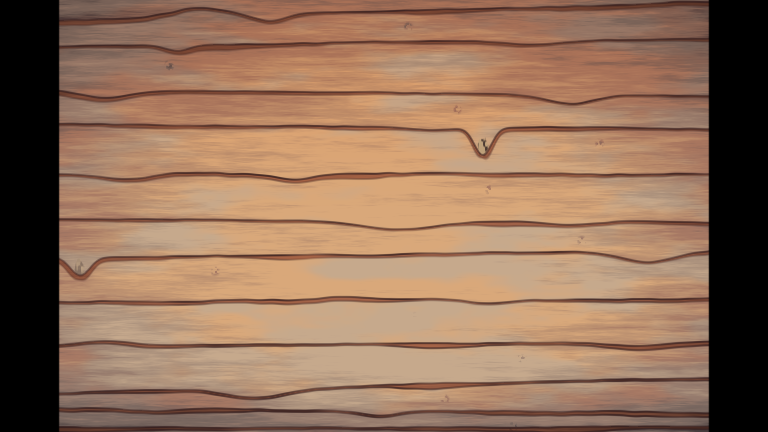
Write a WebGL 2 fragment shader that draws this texture.

```glsl
#version 300 es
precision highp float;
// Weathered wall of overlapping waney-edged boards between two black side bars.
// Twelve wavy seams split the panel; each adds a reddish lip, a crack and a shadow.
// Stretched value noise gives the grain, and a scalar tone picks the wood colour.
uniform vec2 u_resolution;
out vec4 fragColor;

const int SEAMS = 12;
// Depth of each seam below the top, at the left and right ends of the panel
const vec2 ends[SEAMS] = vec2[](
  vec2(.046, .005), vec2(.106, .090), vec2(.207, .222), vec2(.287, .297),
  vec2(.400, .403), vec2(.507, .514), vec2(.597, .580), vec2(.699, .690),
  vec2(.801, .790), vec2(.910, .876), vec2(.944, .956), vec2(.990, .988));
// Main sag of each seam: position, depth, width
const vec3 sag[SEAMS] = vec3[](
  vec3(.625, .016, .05), vec3(.41, .014, .04), vec3(1.32, .022, .08), vec3(1.118, .062, .028),
  vec3(.683, .014, .06), vec3(.926, .020, .12), vec3(.185, .042, .032), vec3(1.134, .009, .07),
  vec3(1.48, .008, .09), vec3(.59, .019, .09), vec3(.88, .012, .06), vec3(.50, .002, .10));
// Broad secondary bend: position, depth
const vec2 bend[SEAMS] = vec2[](
  vec2(.46, -.018), vec2(1.23, .008), vec2(.24, .018), vec2(1.0, .008),
  vec2(.29, .013), vec2(1.32, .010), vec2(1.5, .024), vec2(.80, -.010),
  vec2(.25, -.012), vec2(1.0, -.003), vec2(.35, .008), vec2(1.2, .002));

float hash(vec2 p) {
  vec3 q = fract(p.xyx * .1031);
  q += dot(q, q.yzx + 33.33);
  return fract((q.x + q.y) * q.z);
}

float noise(vec2 p) {
  vec2 i = floor(p), f = fract(p);
  f = f * f * (3. - 2. * f);
  return mix(mix(hash(i), hash(i + vec2(1, 0)), f.x),
             mix(hash(i + vec2(0, 1)), hash(i + vec2(1, 1)), f.x), f.y);
}

float fbm(vec2 p) {
  float sum = 0., amp = .5;
  for (int i = 0; i < 4; i++) {
    sum += amp * noise(p);
    p = p * 2.03 + 17.;
    amp *= .5;
  }
  return sum;
}

float seamDepth(int i, float x) {
  float row = float(i) * 13.7;
  float a = (x - sag[i].x) / sag[i].z, b = (x - bend[i].x) / .085;
  return mix(ends[i].x, ends[i].y, (x - .137) / 1.504)
       + sag[i].y * exp(-a * a) + bend[i].y * exp(-b * b)
       + .005 * (noise(vec2(x * 7., row)) - .5) + .002 * (noise(vec2(x * 30., row)) - .5);
}

vec3 woodColor(float tone) {
  vec3 c = mix(vec3(.27, .21, .23), vec3(.52, .40, .36), smoothstep(0., .36, tone));
  c = mix(c, vec3(.65, .47, .39), smoothstep(.34, .54, tone));
  c = mix(c, vec3(.74, .57, .44), smoothstep(.52, .74, tone));
  return mix(c, vec3(.85, .66, .48), smoothstep(.70, .92, tone));
}

void main() {
  float px = 1. / u_resolution.y;
  vec2 p = gl_FragCoord.xy * px;
  p.y = 1. - p.y; // measure downward from the top
  float board = 0., lip = 0., crack = 0., shade = 0., speck = 0.;

  // Seams: bevelled lip, dark crack, soft shadow and a small blemish on each board
  for (int i = 0; i < SEAMS; i++) {
    float row = float(i), y = seamDepth(i, p.x);
    float slope = (seamDepth(i, p.x + .003) - y) / .003;
    float gap = (p.y - y) / sqrt(1. + slope * slope);
    float swell = noise(vec2(p.x * 6., row * 9.1));
    float thick = .003 + .011 * swell * swell;
    float worn = .45 + .55 * noise(vec2(p.x * 14., row * 5.3 + 3.));
    board += step(0., gap);
    lip = max(lip, smoothstep(-px, px, gap) * (1. - smoothstep(thick - px, thick + px, gap)));
    float top = 1. - smoothstep(.0006, .0012 + 1.2 * px, abs(gap));
    float foot = 1. - smoothstep(.0006, .0012 + 1.2 * px, abs(gap - thick));
    crack = max(crack, worn * max(top, foot * mix(.45, 1., smoothstep(.6, .9, p.y))));
    shade += gap > 0. ? .13 * exp(-gap / .010) : .09 * exp(gap / .006);
    vec2 q = vec2(p.x - mix(.25, 1.55, hash(vec2(row, 4.))), p.y - y - .037);
    speck = max(speck, smoothstep(.014, .004, length(q)) * smoothstep(.45, .7, noise(p * 210.)));
  }

  // Grain, slightly warped and different on every board
  vec2 g = p + vec2(board * 3.1, .012 * fbm(p * vec2(4., 9.) + board * 5.));
  float grain = fbm(g * vec2(5., 85.)), fiber = fbm(g * vec2(28., 330.));
  float blotch = fbm(g * vec2(4., 13.) + 40.);

  // Tone falls away from the bright centre, most sharply at the foot
  vec2 e = (p - vec2(.90, .61)) / vec2(.95, .63);
  float tone = .99 - .53 * dot(e, e) - .32 * smoothstep(.88, 1., p.y);
  tone += .34 * (grain - .47) + .22 * (fiber - .47) + .38 * (blotch - .47);
  tone += .08 * (hash(vec2(board, 7.)) - .5) - shade - .28 * speck;
  vec3 color = woodColor(tone);

  // Warm stain near the top, grey weathering toward the ends and foot
  color *= mix(vec3(1), vec3(1.02, .94, .87), smoothstep(.55, .05, p.y));
  float wear = smoothstep(.48, .72, blotch + .16 * abs(e.x) + .22 * smoothstep(.7, 1., p.y));
  float luma = dot(color, vec3(.3, .59, .11));
  color = mix(color, luma * vec3(.98, .95, .91), .45 * wear);

  // Pale broken knots sitting in the two deep sags
  for (int k = 3; k <= 6; k += 3) {
    vec2 q = (p - vec2(sag[k].x, seamDepth(k, sag[k].x) - .016)) / vec2(.013, .023);
    float r = length(q) + .5 * (noise(p * 120.) - .5);
    vec3 knot = mix(vec3(.25, .19, .17), vec3(.74, .63, .48), smoothstep(.3, .6, noise(p * vec2(190., 90.))));
    color = mix(color, knot, (1. - smoothstep(.7, 1., r)) * (k == 3 ? .9 : .35));
  }

  // Lip and crack colours follow the lighting of the wall
  float light = clamp(tone + shade, .25, 1.);
  color = mix(color, vec3(.60, .32, .22) * (.48 + .52 * light), .8 * lip);
  color = mix(color, vec3(.20, .11, .11), .85 * crack);

  // Black side bars
  float inside = smoothstep(-px, px, .752 - abs(p.x - .5 * u_resolution.x * px));
  fragColor = vec4(color * inside, 1.);
}
```
